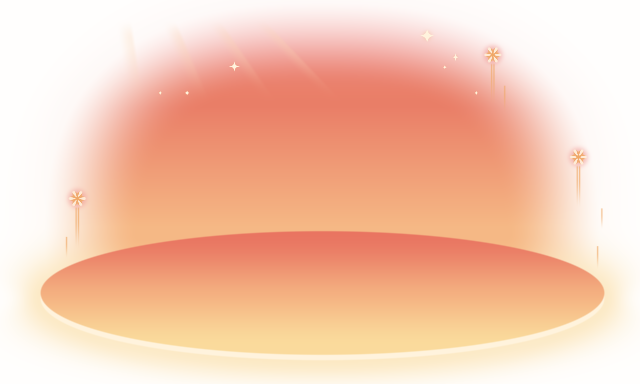
A Shadertoy shader for this background:

```glsl
// A soft sunset dome glowing behind an oval stage, with sparkles and hanging blossoms.

// Lengths are in canvas heights; x is measured from the canvas centre.
const vec2 STAGE_CENTER = vec2(0.0065, 0.237);
const vec2 STAGE_RADII = vec2(0.734, 0.161);
const float RIM_DROP = 0.014;
const vec2 DOME_CENTER = vec2(0.0065, 0.372);
const vec2 DOME_RADII = vec2(0.617, 0.530);
const float DOME_FOOT = 0.30;
const float DOME_POWER = 2.5;
const float DOME_BLUR = 0.23;

const vec3 PAPER = vec3(1.0, 0.996, 0.992);
const vec3 PINK = vec3(0.935, 0.565, 0.545);
const vec3 CORAL = vec3(0.915, 0.495, 0.405);
const vec3 RED = vec3(0.912, 0.455, 0.380);
const vec3 PEACH = vec3(0.962, 0.720, 0.520);
const vec3 HONEY = vec3(0.980, 0.855, 0.610);
const vec3 CREAM = vec3(1.0, 0.953, 0.865);
const vec3 GOLD = vec3(0.940, 0.660, 0.400);

// Sparkles: x, y, radius
const vec3 SPARKLES[7] = vec3[7](
    vec3(0.279, 0.907, 0.022), vec3(-0.223, 0.827, 0.015),
    vec3(-0.416, 0.758, 0.007), vec3(-0.346, 0.758, 0.009),
    vec3(0.325, 0.825, 0.007), vec3(0.353, 0.851, 0.010),
    vec3(0.407, 0.758, 0.007));
const vec2 BLOSSOMS[3] = vec2[3](
    vec2(0.450, 0.857), vec2(0.673, 0.591), vec2(-0.632, 0.483));
// Loose strands: x, top, length
const vec3 STRANDS[4] = vec3[4](
    vec3(0.481, 0.779, 0.075), vec3(0.734, 0.459, 0.058),
    vec3(0.723, 0.361, 0.065), vec3(-0.660, 0.385, 0.060));

// Approximate signed distance to an ellipse
float ellipseDistance(vec2 p, vec2 radii) {
    vec2 q = p / radii;
    float k = length(q);
    return (k - 1.0) * k / max(length(q / radii), 1e-4);
}

float cover(float d, float px) {
    return 1.0 - smoothstep(-px, px, d);
}

// A thread that hangs from the origin and fades downward
float strand(vec2 p, float len, float px) {
    float t = -p.y / len;
    float fade = smoothstep(0.0, 0.06, t) * (1.0 - smoothstep(0.3, 1.0, t));
    return cover(abs(p.x) - 0.0015, px) * fade;
}

vec3 domeColor(float y) {
    vec3 c = mix(HONEY, PEACH, smoothstep(0.20, 0.39, y));
    c = mix(c, CORAL, clamp((y - 0.41) / 0.31, 0.0, 1.0));
    return mix(c, PINK, smoothstep(0.73, 0.93, y));
}

vec3 stageColor(float y) {
    vec3 c = mix(HONEY, PEACH, smoothstep(0.10, 0.235, y));
    return mix(c, RED, smoothstep(0.19, 0.40, y));
}

// Slanted light shafts at the upper left
float lightBeams(vec2 p) {
    float light = 0.0;
    for (int i = 0; i < 4; i++) {
        float n = float(i);
        float drop = 0.95 - p.y;
        float x = p.x + 0.50 - 0.115 * n - drop * (0.15 + 0.27 * n);
        float fade = smoothstep(0.0, 0.05, drop) * (1.0 - smoothstep(0.06, 0.22, drop));
        light += smoothstep(-0.035, 0.0, x) * (1.0 - smoothstep(0.0, 0.012, x)) * fade;
    }
    return light;
}

void mainImage(out vec4 fragColor, in vec2 fragCoord) {
    float px = 1.0 / iResolution.y;
    vec2 p = vec2(fragCoord.x - 0.5 * iResolution.x, fragCoord.y) * px;

    // Blurred dome with a faint outer halo
    vec2 q = abs(p - DOME_CENTER) / vec2(DOME_RADII.x, p.y < DOME_CENTER.y ? DOME_FOOT : DOME_RADII.y);
    float r = pow(pow(q.x, DOME_POWER) + pow(q.y, DOME_POWER), 1.0 / DOME_POWER);
    float dome = 1.0 - smoothstep(1.0 - DOME_BLUR, 1.0 + DOME_BLUR, r);
    float halo = 0.10 * (1.0 - smoothstep(0.9, 1.4, r));
    vec3 col = mix(PAPER, domeColor(p.y), max(dome, halo));
    col = mix(col, mix(PEACH, CREAM, 0.5), 0.25 * lightBeams(p));

    // Stage glow, rim and face
    vec2 s = p - STAGE_CENTER;
    float rim = ellipseDistance(s + vec2(0.0, RIM_DROP), STAGE_RADII);
    float glow = exp(-pow(max(rim, 0.0) / 0.055, 2.0));
    col = mix(col, HONEY, 0.55 * glow * (1.0 - dome));
    col = mix(col, CREAM, cover(rim, px));
    col = mix(col, stageColor(p.y), cover(ellipseDistance(s, STAGE_RADII), px));

    // Four-pointed sparkles
    for (int i = 0; i < 7; i++) {
        vec2 a = abs(p - SPARKLES[i].xy);
        float size = SPARKLES[i].z;
        float star = pow(sqrt(a.x) + sqrt(a.y), 2.0) - size;
        col = mix(col, GOLD, 0.35 * exp(-dot(a, a) / (0.25 * size * size)));
        col = mix(col, CREAM, cover(star, 1.5 * px));
    }

    // Blossoms with paired tassels
    for (int i = 0; i < 3; i++) {
        vec2 b = p - BLOSSOMS[i];
        float d = length(b);
        float angle = atan(b.y, b.x + 1e-6);
        float petals = d - 0.018 - 0.004 * cos(6.0 * angle);
        float tassel = strand(vec2(abs(b.x) - 0.003, b.y + 0.02), 0.115, px);
        col = mix(col, GOLD, 0.8 * tassel);
        col = mix(col, PINK, 0.55 * exp(-pow(d / 0.025, 4.0)));
        float seam = smoothstep(-0.2, 0.7, cos(6.0 * angle));
        col = mix(col, mix(GOLD, CREAM, seam), 0.85 * cover(petals, px));
        col = mix(col, GOLD, cover(d - 0.005, px));
    }
    for (int i = 0; i < 4; i++)
        col = mix(col, GOLD, 0.75 * strand(p - STRANDS[i].xy, STRANDS[i].z, px));

    fragColor = vec4(col, 1.0);
}
```
